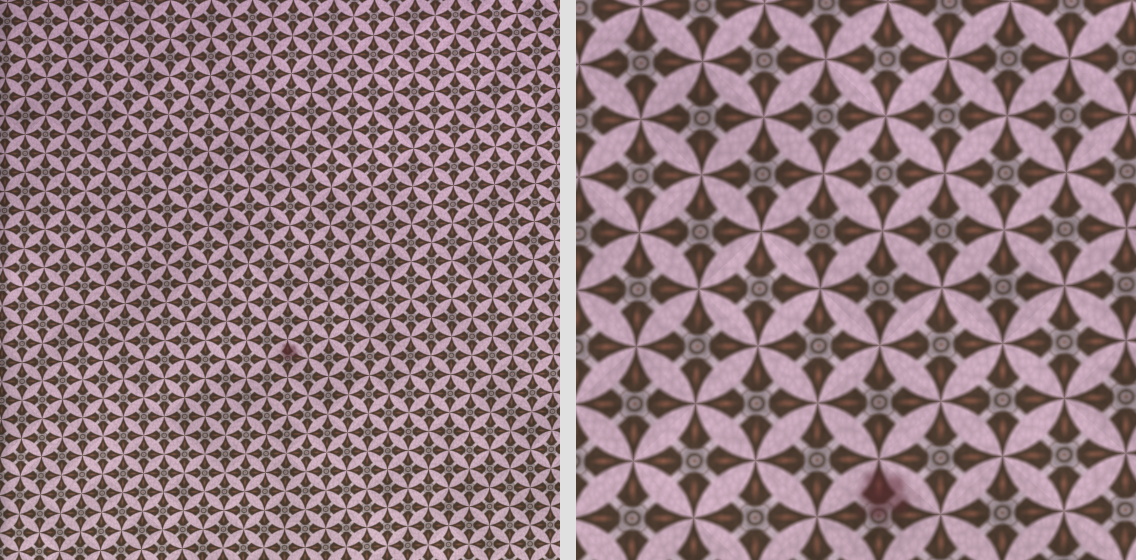
Left: the whole. Right: its middle third, enlarged.
A three.js fragment shader for this pattern:

```glsl
varying vec2 vUv;

const vec2 ORIGIN = vec2(0.5156, 0.4957);   // centre of one flower
const vec2 PERIOD = vec2(0.0729, 0.0676);   // flower spacing across and up
const float SHEAR = 0.015;
const float DRIFT = 0.0009;                 // bend of the cloth
const float SOFT = 0.075;                   // edge blur, in cell units
const float LENS_WIDTH = 0.34;
const float SPOKE_WIDTH = 0.11;
const float HUB_SIZE = 0.28;
const float GRAIN = 0.13;
const float REPEAT_VARIATION = 0.07;
const vec2 STAIN_POS = vec2(0.517, 0.372);
const float STAIN_SIZE = 0.021;

const vec3 PINK = vec3(0.765, 0.645, 0.715);
const vec3 PALE = vec3(0.735, 0.655, 0.700);
const vec3 BROWN = vec3(0.285, 0.222, 0.180);
const vec3 RUST = vec3(0.490, 0.325, 0.265);
const vec3 GREY = vec3(0.590, 0.535, 0.560);
const vec3 STAIN = vec3(0.360, 0.150, 0.190);

vec2 hash2(vec2 p) {
  vec2 s = vec2(dot(p, vec2(127.1, 311.7)), dot(p, vec2(269.5, 183.3)));
  return fract(sin(s) * 43758.5);
}

// Distance to the nearest scattered point
float cellular(vec2 p) {
  vec2 base = floor(p);
  float nearest = 2.0;
  for (int j = -1; j <= 1; j++) {
    for (int i = -1; i <= 1; i++) {
      vec2 cell = base + vec2(float(i), float(j));
      nearest = min(nearest, distance(p, cell + hash2(cell)));
    }
  }
  return nearest;
}

// Broad folds from layered sines, about -1 to 1
float folds(vec2 p) {
  float sum = 0.0;
  float amp = 0.5;
  for (int i = 0; i < 4; i++) {
    sum += amp * sin(p.x + 1.3 * sin(p.y)) * cos(p.y * 1.2 - 0.7 * p.x);
    p = mat2(0.8, 0.6, -0.6, 0.8) * p * 1.9 + 1.7;
    amp *= 0.55;
  }
  return sum;
}

float fill(float dist) {
  return 1.0 - smoothstep(-SOFT, SOFT, dist);
}

float lens(vec2 a) {
  return 1.0 - a.x - LENS_WIDTH * (1.0 - a.y * a.y);
}

// One diamond cell: q runs -1 to 1 along both diagonals, flower at zero
vec3 flowerCell(vec2 q) {
  vec2 a = abs(q);
  float along = (a.x + a.y) * 0.7071;
  float across = (a.x - a.y) * 0.7071;
  float radius = length(q);

  // Seed mark in each dark petal
  float seed = (length(vec2((along - 0.72) / 0.17, across / 0.065)) - 1.0) * 0.065;
  vec3 col = mix(BROWN, RUST, fill(seed));

  // Spokes and the lens lattice
  col = mix(col, PALE, fill(min(a.x, a.y) - SPOKE_WIDTH));
  col = mix(col, PINK, fill(min(lens(a), lens(a.yx))));

  // Hub with ring and eye
  float hub = max(along - HUB_SIZE, radius - HUB_SIZE * 1.2);
  col = mix(col, BROWN, 0.45 * fill(abs(hub - 0.05) - 0.03));
  col = mix(col, GREY, fill(hub));
  col = mix(col, BROWN, 0.85 * fill(abs(radius - 0.16) - 0.035));
  return mix(col, RUST, 0.7 * fill(radius - 0.05));
}

void main() {
  // Sheared diagonal lattice
  vec2 p = vUv - ORIGIN;
  p += DRIFT * sin(vUv.yx * vec2(17.0, 13.0) + 2.0 * sin(vUv * 6.0));
  vec2 g = (p - SHEAR * p.yx) / PERIOD;
  vec2 diagonal = 2.0 * vec2(g.x + g.y, g.y - g.x);
  vec2 id = floor(diagonal * 0.5 + 0.5);
  vec3 col = flowerCell(diagonal - 2.0 * id);

  // Uneven print and woven grain
  float grain = cellular(vUv * vec2(230.0, 170.0)) - 0.5;
  float slub = cellular(vUv * vec2(40.0, 210.0)) - 0.5;
  col *= 1.0 + REPEAT_VARIATION * (hash2(id).x - 0.5);
  col *= 1.0 - GRAIN * grain - 0.05 * slub;

  // Folds, darker upper left, cooler tint toward the top
  float shade = 1.0 + 0.06 * folds(vUv * 7.0);
  shade -= 0.10 * smoothstep(0.55, 0.0, distance(vUv, vec2(0.08, 0.95)) * 1.0);
  shade -= 0.12 * (1.0 - smoothstep(0.0, 0.025, vUv.x));
  col *= shade * mix(vec3(1.01, 1.03, 1.0), vec3(0.99, 0.96, 1.0), vUv.y);

  // Stain with a ragged rim
  float rim = distance(vUv, STAIN_POS) + 0.012 * (cellular(vUv * 90.0) - 0.5);
  col = mix(col, STAIN, 0.5 * (1.0 - smoothstep(0.2, 1.0, rim / STAIN_SIZE)));

  gl_FragColor = vec4(col, 1.0);
}
```
